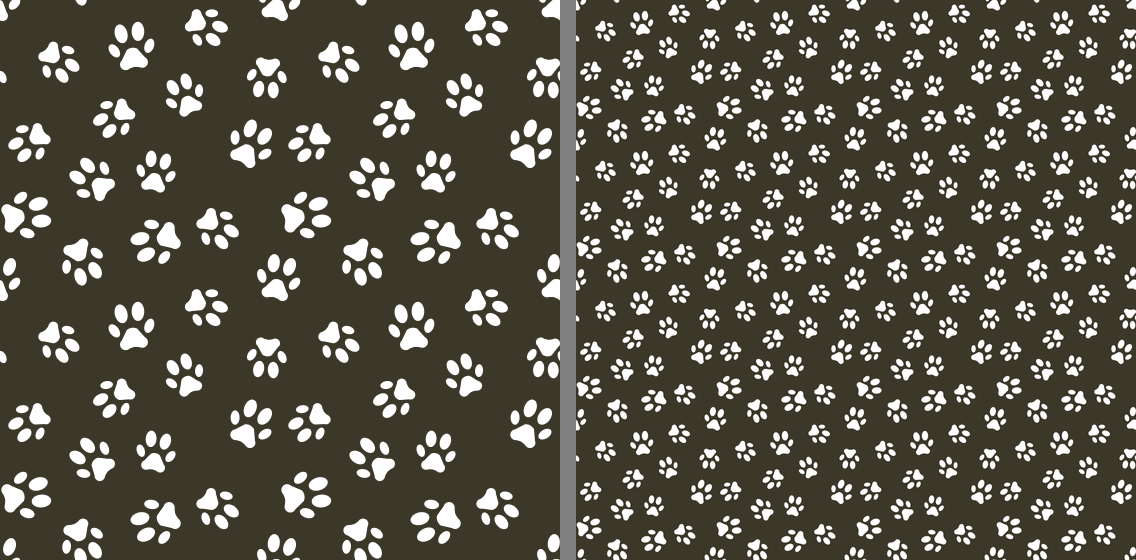
Left: one tile. Right: repeated 2 by 2.
A Shadertoy shader for this pattern:

```glsl
// Draws white paw prints scattered at random angles on a dark olive ground, tiling seamlessly.

const vec3 GROUND = vec3(0.23, 0.215, 0.162);
const vec3 PRINT = vec3(1.0);
const float TILES = 2.0;       // whole repeats across the canvas
const int PAWS = 15;           // prints per tile
const float PAW_UNITS = 4.0;   // paw space units per tile
const float JITTER = 0.047;    // largest shift, in tiles
const float TAU = 6.2831853;

vec3 hash3(float n) {
    return fract(sin(n * vec3(12.99, 78.23, 37.72) + vec3(1.3, 4.1, 2.7)) * 4375.85);
}

vec2 rotate(vec2 p, float angle) {
    float c = cos(angle), s = sin(angle);
    return vec2(c * p.x - s * p.y, s * p.x + c * p.y);
}

// Approximate signed distance to an ellipse
float ellipse(vec2 p, vec2 radii) {
    p += 1e-4;
    float k = length(p / radii);
    return k * (k - 1.0) / length(p / (radii * radii));
}

// Capsule whose radius changes from ra to rb
float taperedCapsule(vec2 p, vec2 a, vec2 b, float ra, float rb) {
    vec2 ab = b - a;
    float h = clamp(dot(p - a, ab) / dot(ab, ab), 0.0, 1.0);
    return length(p - a - ab * h) - mix(ra, rb, h);
}

float toe(vec2 p, vec2 centre, vec2 radii, float lean) {
    return ellipse(rotate(p - centre, lean), radii);
}

// Upright paw, mirrored about the vertical axis
float paw(vec2 p) {
    vec2 side = vec2(abs(p.x), p.y);
    vec2 soft = vec2(sqrt(p.x * p.x + 0.0006), p.y);   // rounds the heel notch
    float pad = taperedCapsule(soft, vec2(0.0, -0.125), vec2(0.108, -0.203), 0.122, 0.07);
    float inner = toe(side, vec2(0.107, 0.188), vec2(0.079, 0.120), 0.12);
    float outer = toe(side, vec2(0.222, -0.012), vec2(0.058, 0.093), 0.5);
    return min(pad, min(inner, outer));
}

// Distance to the nearest print; p is in tiles and wraps at whole numbers
float scatteredPaws(vec2 p) {
    float nearest = 1.0;
    for (int i = 0; i < PAWS; i++) {
        float n = float(i);
        vec3 rnd = hash3(n + 1.0);
        vec3 rnd2 = hash3(n + 31.0);
        // Even lattice point, nudged within a small disc
        vec2 centre = vec2(n, 4.0 * n) / float(PAWS);
        centre += JITTER * sqrt(rnd.x) * vec2(cos(TAU * rnd.y), sin(TAU * rnd.y));
        vec2 offset = fract(p - centre + 0.5) - 0.5;
        float size = mix(0.97, 1.16, rnd2.x * rnd2.x);
        vec2 local = rotate(offset * PAW_UNITS / size, TAU * rnd.z);
        nearest = min(nearest, paw(local) * size);
    }
    return nearest;
}

void mainImage(out vec4 fragColor, in vec2 fragCoord) {
    vec2 uv = fragCoord / iResolution.xy;
    float pixel = TILES * PAW_UNITS / iResolution.y;
    float d = scatteredPaws(uv * TILES);
    float cover = clamp(0.5 - d / pixel, 0.0, 1.0);
    fragColor = vec4(mix(GROUND, PRINT, cover), 1.0);
}
```
